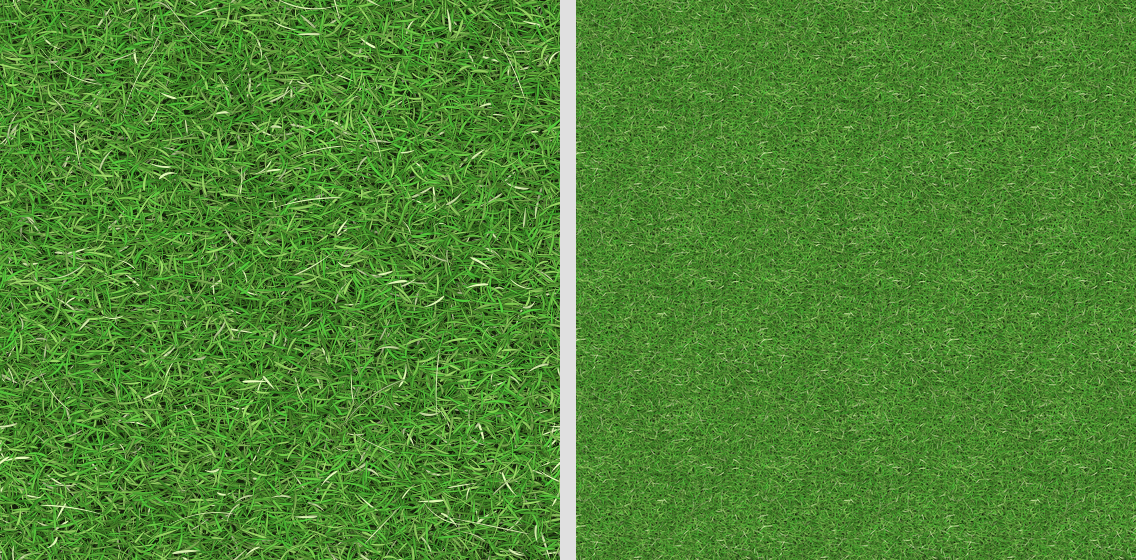
Left, the tile; right, the same tile 3 across and 3 down.
Give the GLSL for this texture, as a Shadertoy shader.

```glsl
// Dense lawn seen from above: many layers of thin, nearly straight grass blades.
// Each layer scatters one blade per cell of a wrapping grid; layers are painted
// from the dark bottom to the lit top, each blade shading what lies below it.

const int   LAYERS        = 32;
const float BLADE_GRID    = 27.0;    // cells per canvas side
const float STEM_GRID     = 9.0;
const float JITTER        = 0.4;     // reach of a blade stays below 1 - JITTER / 2
const vec2  BLADE_WIDTH   = vec2(0.0010, 0.0024);  // half width range, canvas units
const vec2  STEM_WIDTH    = vec2(0.0007, 0.0013);
const vec2  HALF_LENGTH   = vec2(0.36, 0.76);      // in cells
const float BEND          = 0.32;
const float TOP_TONE      = 0.98;
const float TONE_PER_LAYER = 0.019;
const float TONE_SPREAD   = 0.62;
const float SHADOW        = 0.18;
const float SHADOW_REACH  = 0.0024;
const float LIGHT_SHARE   = 0.20;
const float STRAW_SHARE   = 0.035;
const float STEM_SHARE    = 0.30;
const float PATCH_CONTRAST = 0.13;

const vec3 SOIL   = vec3(0.08, 0.13, 0.045);
const vec3 DARK   = vec3(0.11, 0.20, 0.06);
const vec3 DEEP   = vec3(0.20, 0.37, 0.11);
const vec3 MID    = vec3(0.27, 0.54, 0.155);
const vec3 BRIGHT = vec3(0.38, 0.74, 0.24);
const vec3 LIGHT  = vec3(0.56, 0.78, 0.36);
const vec3 STRAW  = vec3(0.82, 0.91, 0.66);

// Integer hash of a cell and a seed, three values in 0..1
vec3 hash3(vec2 cell, float seed) {
    uvec3 v = uvec3(cell, seed) * 1664525u + 1013904223u;
    v.x += v.y * v.z; v.y += v.z * v.x; v.z += v.x * v.y;
    v ^= v >> 16u;
    v.x += v.y * v.z; v.y += v.z * v.x; v.z += v.x * v.y;
    return vec3(v >> 8u) / 16777216.0;
}

// Value noise that wraps after "repeats" cells
float wrapNoise(vec2 uv, float repeats, float seed) {
    vec2 p = uv * repeats, c = floor(p), f = smoothstep(0.0, 1.0, p - c);
    vec2 a = mod(c, repeats), b = mod(c + 1.0, repeats);
    return mix(mix(hash3(a, seed).x, hash3(vec2(b.x, a.y), seed).x, f.x),
               mix(hash3(vec2(a.x, b.y), seed).x, hash3(b, seed).x, f.x), f.y);
}

vec3 greenRamp(float tone) {
    float t = clamp(tone, 0.0, 1.1) * 3.0;
    vec3 c = mix(DARK, DEEP, clamp(t, 0.0, 1.0));
    c = mix(c, MID, clamp(t - 1.0, 0.0, 1.0));
    return mix(c, BRIGHT, clamp(t - 2.0, 0.0, 1.3));
}

// Paints one layer of scattered blades, or of sparse pale stems
void paintLayer(inout vec3 col, vec2 uv, float grid, float seed, float tone,
                vec2 widths, bool stems) {
    vec2 p = uv * grid + hash3(vec2(7.0, 3.0), seed).xy;
    vec2 home = floor(p - 0.5);
    float pixel = grid / iResolution.y;
    // The four cells nearest to the point
    for (int n = 0; n < 4; n++) {
        vec2 cell = home + vec2(n & 1, n >> 1);
        vec2 id = mod(cell, grid);
        vec3 place = hash3(id, seed);
        vec2 q = p - cell - 0.5 - JITTER * (place.xy - 0.5);
        if (dot(q, q) > 0.65) continue;
        vec3 look = hash3(id, seed + 100.0);
        if (stems && look.x > STEM_SHARE) continue;
        vec3 form = hash3(id, seed + 200.0);

        // Blade frame: u runs from base (-1) to tip (1), v lies across
        float angle = 6.28318 * place.z;
        angle -= 0.2 * sin(2.0 * angle);
        vec2 dir = vec2(cos(angle), sin(angle));
        float u = dot(q, dir) / mix(HALF_LENGTH.x, HALF_LENGTH.y, form.x);
        if (abs(u) > 1.0) continue;
        float v = dot(q, vec2(-dir.y, dir.x)) - BEND * (form.y - 0.5) * (u * u - 0.33);

        // Ribbon outline with a pointed tip
        float s = 0.5 + 0.5 * u;
        float fullWidth = mix(widths.x, widths.y, form.z) * grid;
        float width = fullWidth * (1.0 - s * s * s) * smoothstep(-0.1, 0.2, s);
        float d = abs(v) - width;
        float reach = SHADOW_REACH * grid;
        if (d > reach) continue;
        float ends = 1.0 - smoothstep(0.88, 1.0, abs(u));
        float cover = clamp(0.5 - d / pixel, 0.0, 1.0) * ends;

        // Soft shade on the layers below
        col *= 1.0 - SHADOW * ends * (1.0 - smoothstep(0.0, reach, d));

        // Blade colour: depth, own tone, rise to the tip and a lit side
        float side = clamp(v / fullWidth, -1.0, 1.0);
        float shade = tone + TONE_SPREAD * (look.y - 0.5) + 0.22 * (s - 0.5) + 0.12 * side;
        vec3 blade = greenRamp(shade);
        blade *= vec3(1.0 + 0.45 * (look.z - 0.5), 1.0, 1.0 + 0.3 * (look.z - 0.5));
        float lit = clamp(0.42 + 0.66 * shade, 0.4, 1.1);
        if (look.x < LIGHT_SHARE) blade = LIGHT * lit;
        if (stems || look.x < STRAW_SHARE) blade = STRAW * lit;
        col = mix(col, blade, cover);
    }
}

void mainImage(out vec4 fragColor, in vec2 fragCoord) {
    vec2 uv = fragCoord / iResolution.xy;
    vec3 col = SOIL;
    for (int i = 0; i < LAYERS; i++) {
        float depth = float(LAYERS - 1 - i);
        float tone = TOP_TONE - TONE_PER_LAYER * depth;
        paintLayer(col, uv, BLADE_GRID, float(i) + 1.0, tone, BLADE_WIDTH, false);
    }
    paintLayer(col, uv, STEM_GRID, 60.0, TOP_TONE, STEM_WIDTH, true);

    // Gentle patches of thicker and thinner growth
    float patches = 0.6 * wrapNoise(uv, 7.0, 80.0) + 0.4 * wrapNoise(uv, 15.0, 81.0);
    col *= 1.0 + PATCH_CONTRAST * (patches - 0.5);
    fragColor = vec4(clamp(col, 0.0, 1.0), 1.0);
}
```
